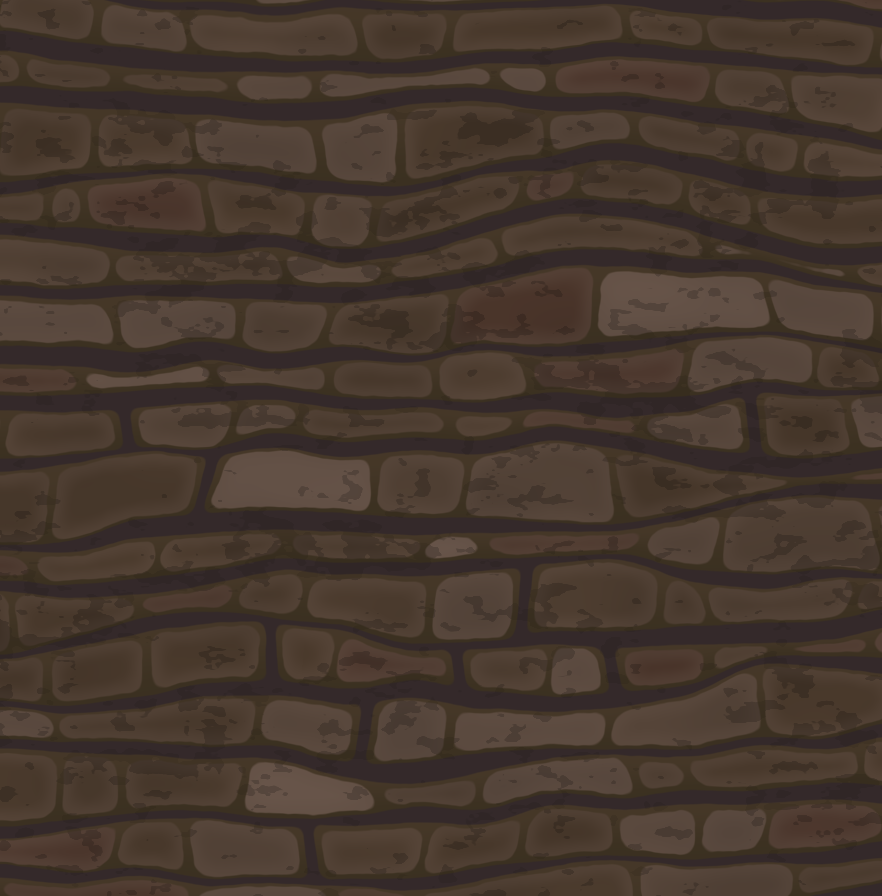
Reproduce this texture procedurally as a WebGL 1 fragment shader.

```glsl
precision highp float;
// Dry stone wall: wavy courses of rounded brown stones in dark plum mortar.
uniform vec2 u_resolution;

#define ROWS 15.5
#define COLS 7.6
#define WAVE 0.42
#define MORTAR 0.0068
#define RIM 0.0042
#define ROUGH 0.0055
#define BLOTCH 0.17

const vec3 PLUM = vec3(0.202, 0.160, 0.163);
const vec3 OLIVE_DARK = vec3(0.232, 0.190, 0.128);
const vec3 OLIVE_LIGHT = vec3(0.272, 0.217, 0.155);
const vec3 BROWN = vec3(0.282, 0.220, 0.168);
const vec3 RUSSET = vec3(0.285, 0.198, 0.160);
const vec3 TAUPE = vec3(0.345, 0.280, 0.240);
const vec3 PALE = vec3(0.430, 0.355, 0.315);

float hash(vec2 p) {
  p = fract(p * vec2(0.1031, 0.1137));
  p += dot(p, p.yx + 33.33);
  return fract((p.x + p.y) * p.x * 97.3);
}

float noise(vec2 p) {
  vec2 i = floor(p), f = fract(p);
  f = f * f * (3.0 - 2.0 * f);
  return mix(mix(hash(i), hash(i + vec2(1.0, 0.0)), f.x),
             mix(hash(i + vec2(0.0, 1.0)), hash(i + vec2(1.0)), f.x), f.y);
}

float fbm(vec2 p) {
  return 0.55 * noise(p) + 0.3 * noise(p * 2.1 + 7.3) + 0.15 * noise(p * 4.3 + 19.1);
}

float smoothMin(float a, float b, float k) {
  float h = max(k - abs(a - b), 0.0) / k;
  return min(a, b) - 0.25 * h * h * k;
}

// Height of the bed joint below course i, in course units.
float bedLine(float i, float x) {
  float wave = 0.75 * noise(vec2(x * 4.5 + 13.0 * i, i + 50.0))
             + 0.25 * noise(vec2(x * 13.0 + 5.0 * i, i + 90.0));
  return i + WAVE * (2.0 * wave - 1.0);
}

// Half thickness of the mortar in bed joint i.
float bedWidth(float i, float x) {
  return MORTAR * (0.3 + 1.4 * noise(vec2(x * 6.0 + 3.0 * i, i + 130.0)));
}

void main() {
  vec2 p = gl_FragCoord.xy / u_resolution.y;
  float px = 1.0 / u_resolution.y;

  // Course: the pair of bed joints around this point
  float y = p.y * ROWS + 20.0 + 0.9 * noise(p * vec2(3.0, 2.5) + 4.0);
  float row = floor(y) - 1.0;
  for (int k = 0; k < 3; k++) {
    float i = floor(y) + float(k) - 1.0;
    if (bedLine(i, p.x) <= y) row = i;
  }
  float low = bedLine(row, p.x), high = bedLine(row + 1.0, p.x);
  float v = (y - low) / (high - low);
  float bed = smoothMin((y - low) / ROWS - bedWidth(row, p.x),
                        (high - y) / ROWS - bedWidth(row + 1.0, p.x), 0.006);

  // Stone: the pair of slanted upright joints around this point
  float cols = COLS * (0.8 + 0.5 * hash(vec2(row, 3.0)));
  float x = p.x * cols + 10.0 + 9.0 * hash(vec2(row, 8.0));
  float left = -1e3, right = 1e3, id = 0.0;
  for (int k = 0; k < 4; k++) {
    float j = floor(x) + float(k) - 1.0;
    float edge = j + 0.66 * (hash(vec2(j, row)) - 0.5)
               + 0.32 * (hash(vec2(j + 40.0, row)) - 0.5) * (v - 0.5);
    if (edge <= x) { left = edge; id = j; }
    else right = min(right, edge);
  }
  float upright = min(x - left, right - x) / cols;
  float gapLeft = step(0.93, hash(vec2(id + 70.0, row)));
  float gapRight = step(0.93, hash(vec2(id + 71.0, row)));
  float gap = x - left < right - x ? gapLeft : gapRight;

  // Distances inside the mortar outline and inside the stone face
  float rough = ROUGH * (fbm(p * 34.0 + row * 3.0) - 0.5);
  float setting = smoothMin(bed, upright + mix(0.03, -0.006, gap), 0.012) + 0.5 * rough;
  float rim = RIM * (0.6 + 0.9 * hash(vec2(id + 20.0, row)));
  float face = smoothMin(bed - rim, upright - 0.0045 - 0.009 * gap, 0.017) + rough;

  // Stone tint: lighter border, deeper middle, a few russet or pale stones
  float pick = hash(vec2(id + 11.0, row + 5.0));
  float kind = hash(vec2(id + 31.0, row + 17.0));
  vec3 tint = mix(BROWN, TAUPE, smoothstep(0.25, 0.95, pick));
  tint = mix(tint, RUSSET, 0.8 * step(0.82, kind));
  tint = mix(tint, PALE, 0.75 * step(kind, 0.025));
  vec3 border = mix(tint, TAUPE, 0.42) * 1.03;
  vec3 stone = mix(border, tint, smoothstep(0.0, 0.021, face));
  stone *= 0.95 + 0.1 * noise(p * vec2(11.0, 16.0) + 30.0);

  // Layers from mortar to stone
  vec3 earth = mix(OLIVE_DARK, OLIVE_LIGHT, smoothstep(0.1, 0.9, v));
  vec3 color = mix(PLUM, earth, smoothstep(-px, px, setting));
  float onStone = smoothstep(-px, px, face);
  color = mix(color, stone, onStone);

  // Flat, ragged dark blotches stretched along the courses
  float patches = fbm(p * vec2(38.0, 70.0) + 60.0) + 0.3 * noise(p * vec2(9.0, 13.0));
  float blotch = smoothstep(0.80, 0.825, patches);
  color *= 1.0 - BLOTCH * blotch * mix(0.45, 1.0, onStone);

  gl_FragColor = vec4(color, 1.0);
}
```
